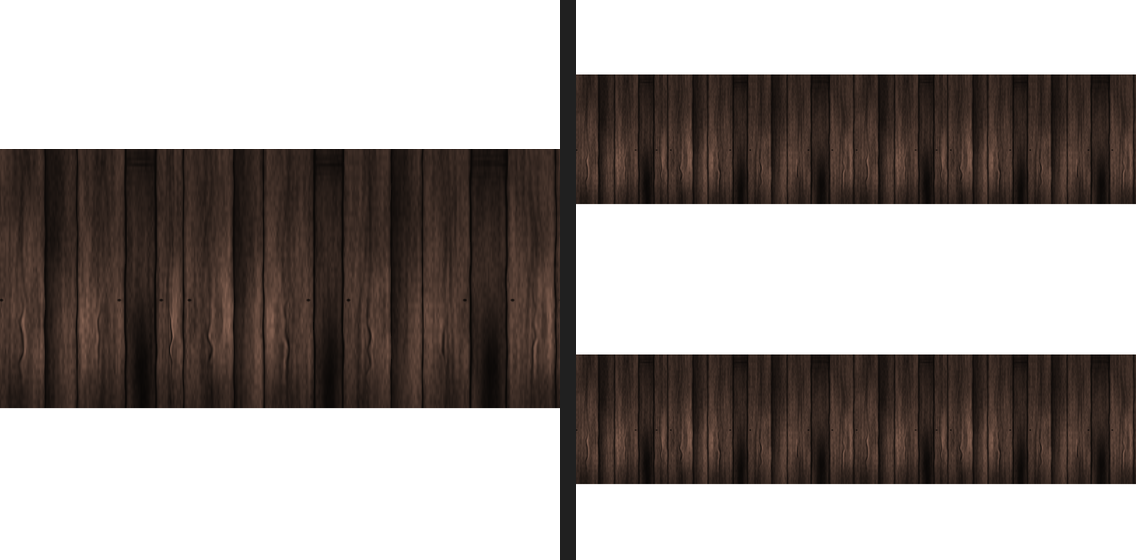
Left: one tile. Right: repeated 2 by 2.
This texture is drawn by a WebGL 1 fragment shader. Its source:

```glsl
precision highp float;
uniform vec2 u_resolution;

const float BAND_BOTTOM = 0.271;
const float BAND_TOP = 0.734;
const float FIRST_SEAM = 0.0807;
const vec3 WOOD_TINT = vec3(1.0, 0.74, 0.62);
const float DIM = 0.0;         // narrow board, shaded on its left
const float WIDE_LEFT = 1.0;   // wide board left of a dark one
const float DARK = 2.0;        // narrow, almost black board
const float WIDE_RIGHT = 3.0;  // wide board right of a dark one

struct Plank { float left; float right; float kind; };

float hash(vec2 p) {
  return fract(sin(dot(p, vec2(127.1, 311.7))) * 43758.55);
}

// Value noise that wraps after the given number of cells
float noise(vec2 p, vec2 cells) {
  vec2 q = p * cells;
  vec2 a = mod(floor(q), cells);
  vec2 b = mod(a + 1.0, cells);
  vec2 f = fract(q);
  f = f * f * (3.0 - 2.0 * f);
  return mix(mix(hash(a), hash(vec2(b.x, a.y)), f.x),
             mix(hash(vec2(a.x, b.y)), hash(b), f.x), f.y);
}

float bell(float d, float width) {
  return exp(-d * d / (width * width));
}

// Three groups of boards; x runs from the first dim board
Plank findPlank(float x) {
  float start = 0.0;
  float end = 0.3372;
  vec4 seam = vec4(0.057, 0.143, 0.198, 0.247);
  if (x > 0.6185) {
    start = 0.6185;
    end = 1.0;
    seam = vec4(0.056, 0.141, 0.206, 0.293);
  } else if (x > end) {
    start = end;
    end = 0.6185;
    seam = vec4(0.053, 0.143, 0.195, end - start);
  }
  seam += start;
  if (x < seam.x) return Plank(start, seam.x, DIM);
  if (x < seam.y) return Plank(seam.x, seam.y, WIDE_LEFT);
  if (x < seam.z) return Plank(seam.y, seam.z, DARK);
  if (x < seam.w) return Plank(seam.z, seam.w, WIDE_RIGHT);
  return Plank(seam.w, end, WIDE_RIGHT);
}

float dimTone(float u, float v) {
  float lit = smoothstep(0.0, 0.9, u);
  return mix(0.09, 0.2, lit) + bell(v - 0.32, 0.28) * mix(0.05, 0.16, lit);
}

float darkTone(vec2 p, float u, float v) {
  float blot = bell(u - 0.55, 0.38) * (1.0 - smoothstep(0.12, 0.55, v));
  float top = smoothstep(0.55, 1.0, v);
  float ripple = bell(v - 0.94, 0.05) * noise(p, vec2(24.0, 180.0));
  return 0.21 * (1.0 - 0.78 * blot) * (1.0 - 0.45 * top) * (1.0 - 0.5 * ripple);
}

// Here u runs away from the neighbouring dark board
float wideTone(vec2 p, float u, float v) {
  float tone = mix(0.29, 0.225, smoothstep(0.4, 0.95, v));
  float patches = smoothstep(0.35, 0.75, noise(p, vec2(64.0, 14.0)));
  tone += bell(v - 0.34, 0.25) * (0.03 + 0.1 * patches * smoothstep(0.1, 0.9, u));
  // Arched rings along the heart of the board
  float heart = u - 0.5 - 0.16 * (noise(p, vec2(16.0, 9.0)) - 0.5);
  float rings = 0.5 + 0.5 * sin(48.0 * abs(heart) + 9.0 * v);
  tone *= 1.0 - bell(heart, 0.2) * (0.14 + 0.22 * rings);
  // Split with a pale torn rim
  float split = u - 0.52 - 0.14 * (noise(p, vec2(32.0, 40.0)) - 0.5);
  float reach = bell(v - 0.27, 0.13);
  tone += reach * (0.12 * bell(split - 0.05, 0.035) - 0.15 * bell(split, 0.028));
  return tone * mix(0.65, 1.0, smoothstep(0.0, 0.24, v));
}

float woodTone(vec2 p, float v, float pixel) {
  float wobble = 0.003 * (noise(p, vec2(8.0, 24.0)) - 0.5);
  float x = fract(p.x - FIRST_SEAM + wobble);
  Plank plank = findPlank(x);
  float u = (x - plank.left) / (plank.right - plank.left);
  bool isDark = plank.kind == DARK;
  bool isWide = plank.kind == WIDE_LEFT || plank.kind == WIDE_RIGHT;
  if (plank.kind == WIDE_LEFT) u = 1.0 - u;

  float tone = dimTone(u, v);
  if (isDark) tone = darkTone(p, u, v);
  if (isWide) tone = wideTone(p, u, v);

  // Long fibres, fine pores and broad stains
  float fibre = noise(p, vec2(230.0, 14.0)) - 0.5;
  float pores = noise(p, vec2(400.0, 110.0)) - 0.5;
  float stain = noise(p, vec2(36.0, 7.0)) - 0.5;
  tone *= 1.0 + 0.38 * fibre + 0.3 * pores + 0.3 * stain;

  // Knots on wide boards beside the dark ones
  float side = u * (plank.right - plank.left) - 0.01;
  float knot = length(vec2(side, (p.y - 0.464) * 1.3));
  if (isWide) tone *= mix(0.25, 1.0, smoothstep(0.001, 0.005, knot));

  // Worn gaps between boards
  float gap = min(x - plank.left, plank.right - x);
  float wear = noise(p, vec2(20.0, 60.0));
  float width = (isDark ? 0.0018 : 0.0007) + 0.0008 * wear;
  tone *= mix(0.72, 1.0, smoothstep(0.0, 0.008, gap));
  return mix(0.04, tone, smoothstep(width - pixel, width + pixel, gap));
}

void main() {
  vec2 p = gl_FragCoord.xy / u_resolution;
  vec2 pixel = 1.0 / u_resolution;
  float v = (p.y - BAND_BOTTOM) / (BAND_TOP - BAND_BOTTOM);
  vec3 wood = WOOD_TINT * woodTone(p, clamp(v, 0.0, 1.0), pixel.x);
  float inside = min(p.y - BAND_BOTTOM, BAND_TOP - p.y);
  float cover = smoothstep(-0.5 * pixel.y, 0.5 * pixel.y, inside);
  gl_FragColor = vec4(mix(vec3(1.0), wood, cover), 1.0);
}
```
